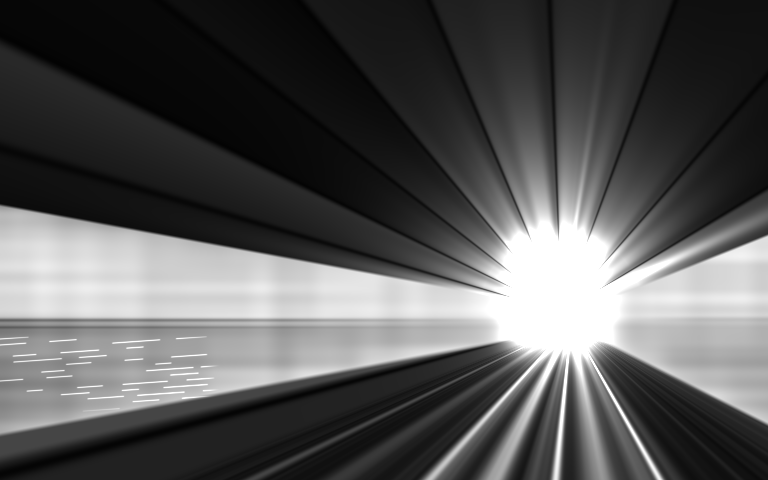
This background is drawn by a Shadertoy shader. Its source:

```glsl
// Monochrome speed tunnel: blurred panels, bright windows and rails rushing to a white exit.

float hash(vec2 p) {
    return fract(sin(dot(p, vec2(127.1, 311.7))) * 43758.5453);
}

float noise(vec2 p) {
    vec2 i = floor(p), f = fract(p);
    f = f * f * (3.0 - 2.0 * f);
    return mix(mix(hash(i), hash(i + vec2(1, 0)), f.x),
               mix(hash(i + vec2(0, 1)), hash(i + vec2(1, 1)), f.x), f.y);
}

// Soft line of half width w around zero
float bump(float x, float w) {
    return exp(-x * x / (w * w));
}

// Ceiling panels fan around the vanishing point; angles run from left over the top
float ceiling(vec2 d) {
    const float edges[11] = float[](9.0, 16.3, 26.0, 37.8, 50.0, 67.0, 87.8, 110.0, 131.0, 149.0, 162.0);
    const vec2 tones[10] = vec2[](vec2(0.03, 0.07), vec2(0.09, 0.17), vec2(0.02, 0.035),
        vec2(0.06, 0.02), vec2(0.09, 0.05), vec2(0.10, 0.08), vec2(0.09, 0.10),
        vec2(0.04, 0.06), vec2(0.05, 0.04), vec2(0.20, 0.12));
    float angle = degrees(atan(d.y, -d.x)), r = length(d);
    float tone = tones[0].x, seam = 0.0, shade = 1.0;
    for (int i = 0; i < 10; i++) {
        float t = clamp((angle - edges[i]) / (edges[i + 1] - edges[i]), 0.0, 1.0);
        tone = mix(tone, mix(tones[i].x, tones[i].y, t), smoothstep(-0.3, 0.3, angle - edges[i]));
        seam = max(seam, bump(angle - edges[i], 0.6));
        shade *= 1.0 - 0.4 * bump(angle - edges[i] + 1.5, 2.5);
    }
    // Light spilling along the panels, longest straight above the exit
    float up = pow(max(sin(radians(angle)), 0.0), 4.0);
    float spill = exp(-max(r - 0.17, 0.0) / mix(0.10, 0.17, up));
    spill *= (0.6 + 0.5 * noise(vec2(angle * 0.22, 3.0))) * shade;
    float rays = 0.35 * bump(angle - 99.0, 1.3) * exp(-max(r - 0.2, 0.0) / 0.15);
    rays += 1.1 * bump(angle - 155.0, 2.2) * exp(-r / 0.28);
    rays += 1.2 * bump(angle - 13.0, 2.5) * exp(-r / 0.22);
    return (tone + 0.85 * spill + rays) * (1.0 - 0.65 * seam);
}

// Bright window bands with horizontal blur, a sill line and passing lights
float windows(vec2 p, float below, float above) {
    float lower = smoothstep(0.345, 0.315, p.y);
    float tone = mix(0.86, 0.66, lower);
    tone += 0.12 * (noise(vec2(p.x * 2.0, p.y * 45.0)) - 0.5);
    tone += 0.08 * (noise(vec2(p.x * 22.0, p.y * 5.0)) - 0.5);
    tone -= 0.24 * exp(-below / 0.035) * smoothstep(0.9, 0.0, p.x);
    tone -= 0.12 * lower * smoothstep(0.55, 0.0, p.x);
    tone += 0.18 * exp(-above / 0.03);
    tone -= 0.28 * bump(p.y - 0.333, 0.004) * smoothstep(1.15, 0.4, p.x);
    tone -= 0.12 * bump(p.y - 0.318, 0.003) * smoothstep(1.1, 0.2, p.x);
    tone -= 0.10 * bump(p.y - 0.335, 0.006) * smoothstep(1.25, 1.5, p.x);
    // Short dashes, one per cell, tilted slightly upward
    vec2 q = vec2(p.x, p.y - 0.07 * p.x) / vec2(0.115, 0.0125);
    q.x += 5.0 * hash(vec2(floor(q.y), 2.0));
    vec2 cell = floor(q), f = fract(q) - 0.5;
    float span = 0.08 + 0.34 * hash(cell);
    float dash = smoothstep(0.04, 0.0, abs(f.x) - span) * bump(f.y, 0.12);
    dash *= step(0.42, hash(cell + 9.0)) * smoothstep(0.46, 0.42, p.x);
    dash *= smoothstep(0.13, 0.18, p.y) * smoothstep(0.302, 0.294, p.y);
    return tone + 0.4 * dash;
}

// Rails and ballast are functions of the slope toward the exit
float rails(vec2 f) {
    float depth = max(-f.y, 0.01), s = f.x / depth;
    float grain = noise(vec2(s * 9.0, 1.0)), fine = noise(vec2(s * 24.0, 7.0));
    float center = smoothstep(-1.7, -0.3, s) * smoothstep(0.9, 0.2, s);
    float tone = 0.04 + 0.10 * grain * fine + center * (0.42 * grain * grain + 0.12 * fine);
    float ledge = mix(0.27, 0.13, smoothstep(-4.4, -4.0, s));
    ledge *= 1.0 - 0.85 * bump(s + 3.8, 0.2);
    tone = mix(ledge, tone, smoothstep(-2.7, -2.3, s));
    tone += 0.22 * bump(s + 2.05, 0.06) + 0.16 * bump(s + 1.48, 0.12);
    tone += 0.55 * bump(s + 0.91, 0.045) + 0.45 * bump(s + 0.49, 0.07);
    tone += 0.80 * bump(s + 0.10, 0.030) + 0.75 * bump(s - 0.57, 0.025);
    tone += 0.25 * bump(s - 0.18, 0.08) + 0.10 * smoothstep(1.2, 1.9, s);
    float light = exp(-length(f) / 0.10);
    return tone * (1.0 + 1.5 * light) + 0.25 * light;
}

void mainImage(out vec4 fragColor, in vec2 fragCoord) {
    vec2 p = fragCoord / iResolution.xy * vec2(1.6, 1.0);

    // Wall band between the ceiling edge and the floor edge
    float top = max(0.573 - 0.184 * p.x, 0.40 * p.x - 0.13);
    float bottom = min(0.094 + 0.186 * p.x, 0.925 - 0.506 * p.x);
    float tone = windows(p, max(top - p.y, 0.0), max(p.y - bottom, 0.0));
    tone = mix(tone, ceiling(p - vec2(1.17, 0.35)), smoothstep(-0.004, 0.004, p.y - top));
    tone = mix(tone, rails(p - vec2(1.19, 0.325)), smoothstep(-0.006, 0.006, bottom - p.y));

    // Overexposed exit with a soft halo
    vec2 box = abs(p - vec2(1.157, 0.385)) - vec2(0.055, 0.075);
    float dist = length(max(box, 0.0));
    tone += 1.1 * exp(-dist * dist / 0.0022) + 0.22 * exp(-dist / 0.07);

    fragColor = vec4(vec3(clamp(tone, 0.0, 1.0)), 1.0);
}
```
